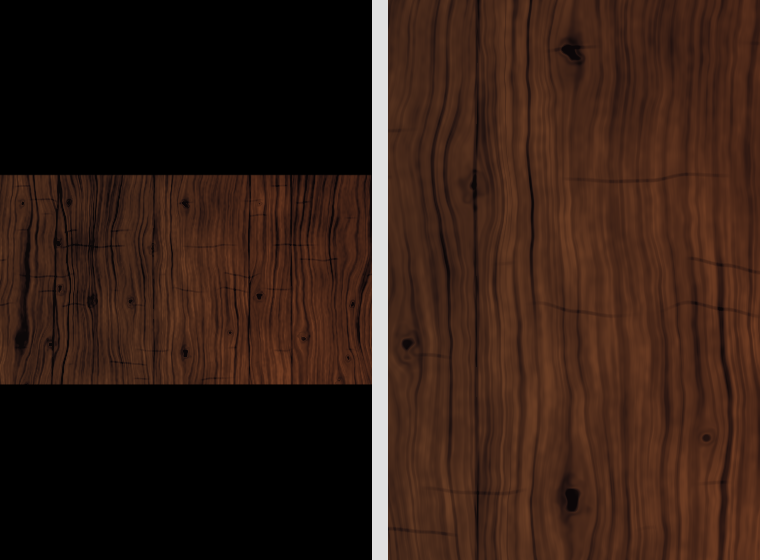
Left, the full canvas; right, a detail of the centre.
Reproduce this texture procedurally as a Shadertoy shader.

```glsl
// A wide band of dark, aged wooden planks between two black bars.
// Grain follows a warped coordinate that spreads around scattered knots;
// dark veins, fine fibres, cracks and seams are layered into one tone.

const vec2 BAND = vec2(0.3135, 0.6875);            // bottom and top of the wood
const vec4 SEAMS = vec4(0.098, 0.274, 0.445, 0.520); // plank edges
const vec2 KNOT_CELL = vec2(0.072, 0.085);

const vec3 DEEP = vec3(0.045, 0.025, 0.027);
const vec3 UMBER = vec3(0.155, 0.083, 0.066);
const vec3 BROWN = vec3(0.270, 0.146, 0.092);
const vec3 AMBER = vec3(0.440, 0.250, 0.145);

float hash(vec2 p) {
    vec3 q = fract(vec3(p.xyx) * 0.1031);
    q += dot(q, q.yzx + 33.33);
    return fract((q.x + q.y) * q.z);
}

float noise(vec2 p) {
    vec2 i = floor(p), f = fract(p);
    f = f * f * (3.0 - 2.0 * f);
    float low = mix(hash(i), hash(i + vec2(1, 0)), f.x);
    float high = mix(hash(i + vec2(0, 1)), hash(i + vec2(1, 1)), f.x);
    return mix(low, high, f.y);
}

float fbm(vec2 p) {
    float sum = 0.0, weight = 0.5;
    for (int i = 0; i < 4; i++) {
        sum += weight * noise(p);
        p = p * 2.03 + 17.1;
        weight *= 0.5;
    }
    return sum / 0.9375;
}

// Irregular dark lines along y; u runs across the grain.
float veins(float u, float y, float freq, float width, float seed, float pixel) {
    float s = u * freq + 1.1 * noise(vec2(u * freq * 0.45, seed));
    float id = floor(s);
    float centre = 0.5 + 0.36 * (hash(vec2(id, seed)) - 0.5);
    float halfWidth = width * (0.5 + hash(vec2(id, seed + 3.0)));
    halfWidth *= 0.6 + 0.8 * noise(vec2(id * 7.3, y * 28.0 + seed));
    float line = 1.0 - smoothstep(halfWidth * 0.3, halfWidth + pixel * freq, abs(fract(s) - centre));
    float presence = smoothstep(0.2, 0.65, noise(vec2(id * 5.7 + seed, y * 9.0)));
    return line * mix(0.3, 1.0, presence) * (0.45 + 0.55 * hash(vec2(id, seed + 8.0)));
}

// Returns the sideways push on the grain (x) and the knot darkness (y).
vec2 knots(vec2 p, float wildness) {
    vec2 cell = floor(p / KNOT_CELL), result = vec2(0.0);
    for (int j = -1; j <= 1; j++)
    for (int i = -1; i <= 1; i++) {
        vec2 id = cell + vec2(i, j);
        float size = mix(0.004, 0.0095, hash(id + 41.0));
        float alive = step(hash(id + 9.0), mix(0.3, 0.75, wildness));
        vec2 centre = (id + 0.2 + 0.6 * vec2(hash(id), hash(id + 23.0))) * KNOT_CELL;
        vec2 d = p - centre;
        vec2 spread = d / (size * vec2(2.2, 3.6));
        result.x -= alive * 0.85 * d.x * exp(-dot(spread, spread));
        float r = length(d * vec2(1.0, 0.75)) / size;
        r += 0.9 * (noise(p * 190.0) - 0.5);
        float rings = 0.65 + 0.35 * cos(r * 7.0);
        float core = 1.0 - smoothstep(0.15, 0.65, r);
        result.y = max(result.y, alive * max(core, rings * 0.75 * exp(-r * r)));
    }
    return result;
}

// Short, faint splits running across the boards.
float crossCracks(vec2 p, float pixel) {
    float s = p.y * 38.0 + 0.35 * noise(p * vec2(45.0, 8.0));
    float id = floor(s);
    float line = 1.0 - smoothstep(0.01, 0.04 + pixel * 38.0, abs(fract(s) - 0.5));
    return line * smoothstep(0.68, 0.85, noise(vec2(p.x * 24.0, id * 6.1)));
}

vec3 woodColor(float tone) {
    vec3 color = mix(DEEP, UMBER, smoothstep(0.0, 0.28, tone));
    color = mix(color, BROWN, smoothstep(0.2, 0.58, tone));
    return mix(color, AMBER, smoothstep(0.5, 1.05, tone));
}

vec3 wood(vec2 p, float pixel) {
    float height = (p.y - BAND.x) / (BAND.y - BAND.x);
    float wildness = max(1.0 - smoothstep(0.1, 0.28, p.x), smoothstep(0.57, 0.64, p.x));

    // Seams lean and waver slightly; each plank has its own grain.
    vec4 edges = SEAMS + vec4(0.012, 0.0, 0.002, -0.002) * (height - 0.5)
               + 0.002 * (noise(vec2(p.y * 25.0, 4.0)) - 0.5);
    float plank = dot(step(edges, vec4(p.x)), vec4(1.0));
    vec4 gap = abs(p.x - edges);
    float seamDistance = min(min(gap.x, gap.y), min(gap.z, gap.w));
    float seam = 1.0 - smoothstep(0.0004, 0.0014 + pixel, seamDistance);

    // Coordinate across the warped grain.
    vec2 knot = knots(p, wildness);
    float u = p.x + knot.x + plank * 0.37;
    u += mix(0.016, 0.05, wildness) * (noise(p * vec2(9.0, 7.0) + plank * 11.0) - 0.5);
    u += mix(0.005, 0.009, wildness) * (noise(p * vec2(24.0, 26.0)) - 0.5);
    u += 0.0016 * (noise(p * vec2(60.0, 95.0)) - 0.5);

    float mainVeins = veins(u, p.y, 98.0, 0.17, 2.0, pixel);
    float fineVeins = veins(u, p.y, 185.0, 0.17, 14.0, pixel);
    float cracks = veins(u, p.y, 17.0, 0.055, 31.0, pixel);
    float fibres = fbm(vec2(u * 210.0, p.y * 22.0));
    float stains = fbm(p * vec2(20.0, 11.0) + plank * 5.0);
    float speckle = noise(p * vec2(330.0, 190.0));

    float tone = 0.66 + 0.42 * (fibres - 0.5) + 0.50 * (stains - 0.5);
    tone += 0.10 * (speckle - 0.5) + 0.13 * (0.5 - height);
    tone += 0.07 * (hash(vec2(plank, 6.0)) - 0.5) - 0.07 * wildness;
    tone -= 0.36 * mainVeins + 0.17 * fineVeins;
    tone -= cracks * mix(0.22, 0.6, wildness) + 0.22 * crossCracks(p, pixel);
    tone -= 0.55 * knot.y + 0.35 * seam + 0.08 * exp(-seamDistance * 180.0);

    // Redder boards toward the right.
    float red = smoothstep(0.22, 0.5, p.x) - 0.5;
    return woodColor(tone) * (1.0 + red * vec3(0.06, -0.05, -0.10));
}

void mainImage(out vec4 fragColor, in vec2 fragCoord) {
    float pixel = 1.0 / iResolution.y;
    vec2 p = fragCoord * pixel;
    float inside = smoothstep(-pixel, pixel, min(p.y - BAND.x, BAND.y - p.y));
    fragColor = vec4(wood(p, pixel) * inside, 1.0);
}
```
